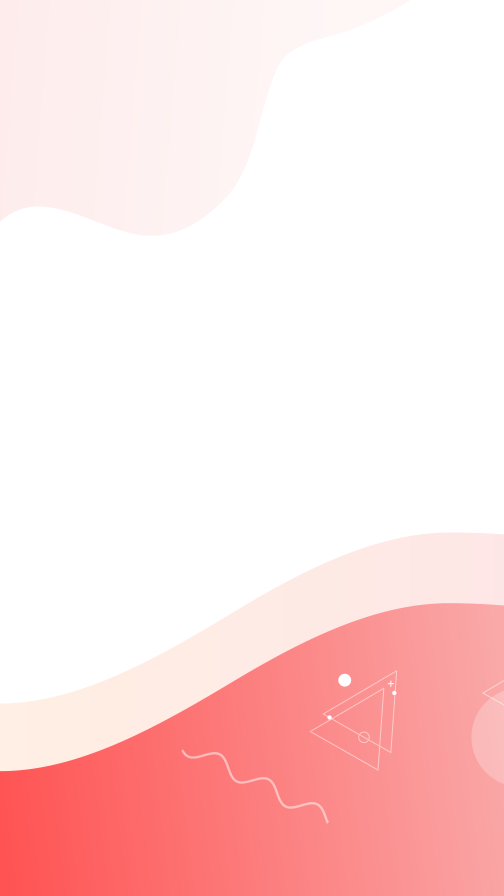
Reproduce this background procedurally as a Shadertoy shader.

```glsl
// Soft poster: a pale blob above and a red wave with a peach band below.
// Edges are cubic Hermite curves; the ornaments are distance functions.
// Units: canvas width = 1, height = 16/9, origin at the lower left.

const vec3 WHITE       = vec3(1.0);
const vec3 BLOB_LEFT   = vec3(0.996, 0.925, 0.925);
const vec3 BLOB_RIGHT  = vec3(0.998, 0.968, 0.966);
const vec3 BAND_LEFT   = vec3(1.0, 0.937, 0.894);
const vec3 BAND_RIGHT  = vec3(0.994, 0.906, 0.902);
const vec3 WAVE_LEFT   = vec3(1.0, 0.32, 0.32);
const vec3 WAVE_RIGHT  = vec3(0.98, 0.66, 0.66);

const float TILT       = 0.12;   // lean of the colour gradients
const float LINE_HALF  = 0.001;  // half width of the thin lines
const float LINE_ALPHA = 0.5;
const float DISC_ALPHA = 0.24;

// Squiggle: start, direction, length range, wave shape
const vec2  SQ_START   = vec2(0.3773, 0.2755);
const vec2  SQ_DIR     = vec2(0.89, -0.456);
const vec2  SQ_RANGE   = vec2(-0.0185, 0.301);
const float SQ_PERIOD  = 0.1088;
const float SQ_AMP     = 0.0162;
const float SQ_HALF    = 0.0023;
const float SQ_ALPHA   = 0.5;

// Curve knots: x, height, slope
const vec3 WAVE[4] = vec3[4](
    vec3(0.0, 0.2477, 0.0), vec3(0.463, 0.4259, 0.6),
    vec3(0.891, 0.581, 0.0), vec3(1.0, 0.5764, -0.08));
const vec3 BLOB[8] = vec3[8](
    vec3(0.0, 1.338, 0.9), vec3(0.076, 1.368, 0.0),
    vec3(0.301, 1.310, 0.0), vec3(0.451, 1.389, 1.1),
    vec3(0.514, 1.530, 3.9), vec3(0.567, 1.667, 0.8),
    vec3(0.694, 1.718, 0.38), vec3(0.815, 1.778, 0.62));

// Cubic Hermite height between two knots
float hermite(vec3 a, vec3 b, float x) {
    float h = b.x - a.x, t = (x - a.x) / h, u = 1.0 - t;
    return u * u * ((1.0 + 2.0 * t) * a.y + t * h * a.z)
         + t * t * ((3.0 - 2.0 * t) * b.y - u * h * b.z);
}

float waveHeight(float x) {
    float y = WAVE[0].y;
    for (int i = 0; i < 3; i++)
        if (x >= WAVE[i].x) y = hermite(WAVE[i], WAVE[i + 1], x);
    return y;
}

float blobHeight(float x) {
    float y = BLOB[0].y;
    for (int i = 0; i < 7; i++)
        if (x >= BLOB[i].x) y = hermite(BLOB[i], BLOB[i + 1], x);
    return x > BLOB[7].x ? BLOB[7].y + BLOB[7].z * (x - BLOB[7].x) : y;
}

// Antialiased coverage of a filled distance and of a stroke
float fill(float d) { return clamp(0.5 - d * iResolution.x, 0.0, 1.0); }
float stroke(float d, float halfWidth) {
    return fill(abs(d) - halfWidth) - fill(abs(d) + halfWidth);
}

// Coverage below the zero level of a height field
float below(float f) {
    return clamp(0.5 - f / max(length(vec2(dFdx(f), dFdy(f))), 1e-5), 0.0, 1.0);
}

float segment(vec2 p, vec2 a, vec2 b) {
    vec2 e = b - a, q = p - a;
    return length(q - e * clamp(dot(q, e) / dot(e, e), 0.0, 1.0));
}

float triangle(vec2 p) {
    vec2 a = vec2(0.787, 0.4468), b = vec2(0.6412, 0.3611), c = vec2(0.7755, 0.2847);
    return min(segment(p, a, b), min(segment(p, b, c), segment(p, c, a)));
}

float squiggle(vec2 p) {
    vec2 q = p - SQ_START;
    float s = dot(q, SQ_DIR), n = dot(q, vec2(-SQ_DIR.y, SQ_DIR.x));
    float k = 6.28319 / SQ_PERIOD, sc = clamp(s, SQ_RANGE.x, SQ_RANGE.y);
    float phase = k * (sc + 0.0046), slope = SQ_AMP * k * sin(phase);
    float d = (n - 0.0155 + SQ_AMP * cos(phase)) / sqrt(1.0 + slope * slope);
    return length(vec2(d, s - sc));
}

void mainImage(out vec4 fragColor, in vec2 fragCoord) {
    vec2 p = fragCoord / iResolution.xy * vec2(1.0, 16.0 / 9.0);
    float wave = p.y - waveHeight(p.x);

    // Blob, band and wave
    float blobMix = clamp(p.x * 1.5 + (1.778 - p.y) * TILT, 0.0, 1.0);
    vec3 col = mix(WHITE, mix(BLOB_LEFT, BLOB_RIGHT, blobMix), below(blobHeight(p.x) - p.y));
    col = mix(col, mix(BAND_LEFT, BAND_RIGHT, p.x), below(wave - 0.134 - 0.007 * p.x));
    float waveMix = clamp(p.x * 0.95 + p.y * TILT, 0.0, 1.0);
    col = mix(col, mix(WAVE_LEFT, WAVE_RIGHT, waveMix), below(wave));

    // Translucent disc and thin outlines
    col = mix(col, WHITE, DISC_ALPHA * fill(length(p - vec2(1.034, 0.3148)) - 0.0986));
    float lines = stroke(triangle(p), LINE_HALF);
    lines = max(lines, stroke(triangle(p + vec2(0.0255, 0.0347)), LINE_HALF));
    lines = max(lines, stroke(triangle(p - vec2(0.3171, 0.0417)), LINE_HALF));
    lines = max(lines, stroke(length(p - vec2(0.7222, 0.3148)) - 0.0104, LINE_HALF));
    col = mix(col, WHITE, LINE_ALPHA * lines);
    col = mix(col, WHITE, SQ_ALPHA * stroke(squiggle(p), SQ_HALF));

    // Plus sign and dots
    vec2 q = abs(p - vec2(0.7755, 0.4213));
    float plus = stroke(min(q.x, q.y), LINE_HALF) * fill(max(q.x, q.y) - 0.006);
    float dots = fill(length(p - vec2(0.684, 0.4282)) - 0.0127);
    dots = max(dots, fill(length(p - vec2(0.6539, 0.3542)) - 0.0042));
    dots = max(dots, fill(length(p - vec2(0.7824, 0.4028)) - 0.0042));
    fragColor = vec4(mix(col, WHITE, max(dots, plus)), 1.0);
}
```
